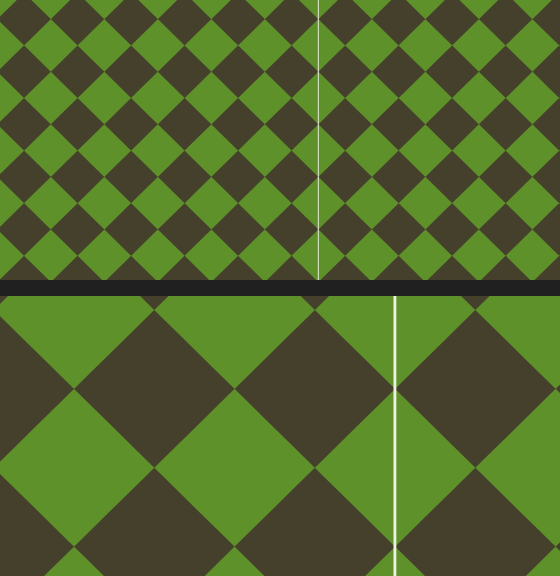
Top: the whole. Bottom: its middle third, enlarged.
Write a WebGL 2 fragment shader that draws this pattern.

```glsl
#version 300 es
precision highp float;

uniform vec2 u_resolution;
out vec4 fragColor;

// Share of a pixel covered by a shape, from its signed distance (negative inside)
float coverage(float dist, float pixel) {
    return clamp(0.5 - dist / pixel, 0.0, 1.0);
}

// Signed distance to the nearest diamond in a grid of touching diamonds
float diamondGrid(vec2 p, vec2 period) {
    vec2 cell = abs(fract(p / period + 0.5) - 0.5);
    return (cell.x + cell.y - 0.5) / length(1.0 / period);
}

void main() {
    // Canvas height is one unit
    vec2 p = gl_FragCoord.xy / u_resolution.y;
    float pixel = 1.0 / u_resolution.y;

    vec3 darkBrown = vec3(0.27, 0.25, 0.17);
    vec3 leafGreen = vec3(0.37, 0.57, 0.16);
    vec3 paleLine = vec3(0.93, 0.94, 0.89);

    // Green diamonds on brown
    float diamond = diamondGrid(p - vec2(0.1815, 0.8378), vec2(0.1911, 0.1878));
    vec3 color = mix(darkBrown, leafGreen, coverage(diamond, pixel));

    // Single thin vertical line
    float line = abs(p.x - 1.1368) - 0.0017;
    color = mix(color, paleLine, coverage(line, pixel));

    fragColor = vec4(color, 1.0);
}
```
